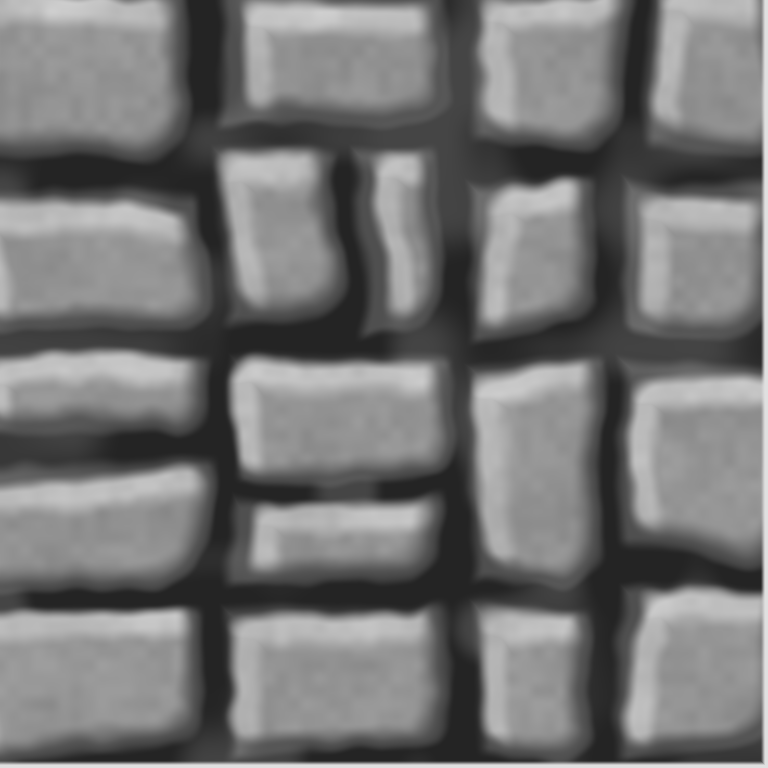
Write a WebGL 1 fragment shader that draws this texture.

```glsl
precision highp float;
// Grey dry-stone wall: irregular bevelled blocks lit from the upper left, with dark joints.

uniform vec2 u_resolution;

float hash(vec2 p) {
  vec3 q = fract(vec3(p.xyx) * 0.1031);
  q += dot(q, q.yzx + 33.33);
  return fract((q.x + q.y) * q.z);
}

vec4 hash4(float id, float salt) {
  return vec4(hash(vec2(id, salt)), hash(vec2(id, salt + 1.0)),
              hash(vec2(id, salt + 2.0)), hash(vec2(id, salt + 3.0)));
}

float noise(vec2 p) {
  vec2 i = floor(p), f = fract(p);
  f = f * f * (3.0 - 2.0 * f);
  return mix(mix(hash(i), hash(i + vec2(1.0, 0.0)), f.x),
             mix(hash(i + vec2(0.0, 1.0)), hash(i + 1.0), f.x), f.y);
}

float smoothMin(float a, float b, float k) {
  float h = max(k - abs(a - b), 0.0) / k;
  return min(a, b) - 0.25 * h * h * k;
}

// Splits the wall at random until the cell around p is stone sized.
void findCell(vec2 p, out vec2 lo, out vec2 hi, out float id) {
  lo = vec2(-0.06, -0.01);
  hi = vec2(1.05, 1.03);
  id = 1.0;
  for (int level = 0; level < 6; level++) {
    vec2 size = hi - lo;
    vec4 r = hash4(id, 17.0);
    if (size.x * size.y < 0.07 + 0.045 * r.x) break;
    vec2 cut = mix(lo, hi, 0.38 + 0.24 * r.y);
    bool upper;
    if (size.x > size.y * mix(0.72, 1.4, r.z)) {
      upper = p.x > cut.x;
      if (upper) lo.x = cut.x; else hi.x = cut.x;
    } else {
      upper = p.y > cut.y;
      if (upper) lo.y = cut.y; else hi.y = cut.y;
    }
    id = id * 2.0 + (upper ? 1.0 : 0.0);
  }
}

float wall(vec2 uv) {
  // Rough, slightly wavy outlines
  vec2 p = uv + 0.022 * (vec2(noise(uv * 8.0), noise(uv * 8.0 + 40.0)) - 0.5)
              + 0.009 * (vec2(noise(uv * 30.0), noise(uv * 30.0 + 70.0)) - 0.5);
  vec2 lo, hi;
  float id;
  findCell(p, lo, hi, id);

  // Distances to the four tilted sides: left, right, bottom, top
  vec2 t = (p - lo) / (hi - lo);
  vec4 border = vec4(p.x - lo.x, hi.x - p.x, p.y - lo.y, hi.y - p.y);
  vec4 r1 = hash4(id, 31.0), r2 = hash4(id, 53.0);
  vec4 inset = vec4(0.012, 0.017, 0.018, 0.012)
             + 0.032 * mix(r1 * r1, r2 * r2, vec4(t.y, t.y, t.x, t.x));
  vec4 side = border - inset;

  // Stone outline with rounded and chipped lower corners
  vec4 chip = hash4(id, 71.0);
  float lowerRight = 0.7 * (side.y + side.z) - 0.03 * chip.x;
  float lowerLeft = 0.7 * (side.x + side.z) - 0.02 * chip.y;
  float shadeSide = smoothMin(smoothMin(side.y, side.z, 0.03), lowerRight, 0.02);
  float lightSide = smoothMin(side.x, side.w, 0.025);
  float edge = smoothMin(smoothMin(shadeSide, lightSide, 0.025), lowerLeft, 0.02);

  // Stone face: mottled top, bright and dark bevels
  float face = 0.575 + 0.05 * (noise(uv * 15.0) - 0.5) + 0.045 * (noise(uv * 60.0) - 0.5);
  float topGlow = 0.17 * (1.0 - smoothstep(0.022, 0.05, side.w));
  float leftGlow = 0.13 * (1.0 - smoothstep(0.022, 0.045, side.x));
  face += max(topGlow, leftGlow) * (0.75 + 0.5 * noise(uv * 12.0 + 9.0));
  face = mix(0.27, face, smoothstep(-0.004, 0.034, shadeSide));

  // Joint: black shadow below and right of stones, grey mortar before lit sides
  float rim = min(min(border.x, border.y), min(border.z, border.w));
  float mortar = smoothstep(0.0, 0.022, rim) * smoothstep(-0.012, 0.006, shadeSide);
  float joint = 0.14 + 0.17 * mortar + 0.13 * smoothstep(0.45, 0.85, noise(uv * 11.0 + 23.0));

  return mix(joint, face, smoothstep(-0.010, 0.011, edge));
}

void main() {
  vec2 uv = gl_FragCoord.xy / u_resolution;
  float grey = wall(uv);
  // Pale strip along the right and bottom border
  float strip = 1.0 - smoothstep(0.003, 0.010, min(1.0 - uv.x, uv.y));
  grey = mix(grey, 0.88, strip);
  gl_FragColor = vec4(vec3(grey), 1.0);
}
```
